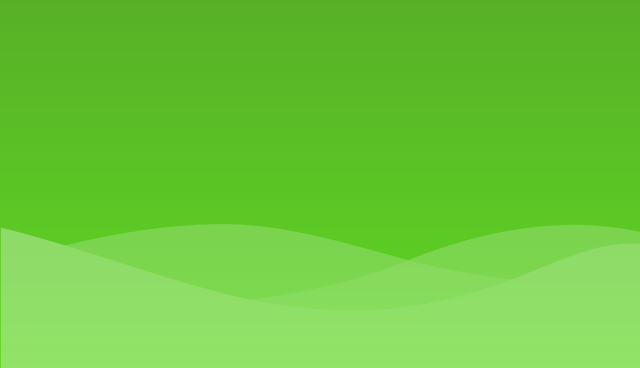
Reproduce this background procedurally as a Shadertoy shader.

```glsl
// Three translucent pale hills rolling over a vertical green gradient.
// Each crest is a chain of cubic Hermite spans; the hills veil the sky
// with white, and the veil deepens where the two rear hills overlap.

// Cubic span from a to b (x, height, slope), held flat beyond its ends.
float span(float x, vec3 a, vec3 b) {
    float w = b.x - a.x;
    float t = clamp((x - a.x) / w, 0.0, 1.0);
    float s = 1.0 - t;
    return a.y * s * s * (1.0 + 2.0 * t) + b.y * t * t * (3.0 - 2.0 * t)
         + w * t * s * (a.z * s - b.z * t);
}

float leftCrest(float x) {
    vec3 peak = vec3(0.349, 0.391, 0.0);
    vec3 crossing = vec3(0.638, 0.293, -0.47);
    if (x < peak.x) return span(x, vec3(0.104, 0.334, 0.42), peak);
    if (x < crossing.x) return span(x, peak, crossing);
    return span(x, crossing, vec3(0.80, 0.241, -0.22));
}

float rightCrest(float x) {
    vec3 crossing = vec3(0.638, 0.293, 0.70);
    vec3 peak = vec3(0.898, 0.389, 0.0);
    if (x < crossing.x) return span(x, vec3(0.39, 0.186, 0.20), crossing);
    if (x < peak.x) return span(x, crossing, peak);
    return span(x, peak, vec3(1.0, 0.370, -0.35));
}

float frontCrest(float x) {
    vec3 slope = vec3(0.39, 0.186, -0.38);
    vec3 valley = vec3(0.56, 0.157, 0.0);
    vec3 rise = vec3(0.80, 0.241, 0.65);
    if (x < slope.x) return span(x, vec3(0.0, 0.382, -0.42), slope);
    if (x < valley.x) return span(x, slope, valley);
    if (x < rise.x) return span(x, valley, rise);
    return span(x, rise, vec3(0.985, 0.338, 0.0));
}

// Antialiased coverage of the area below a crest.
float below(float y, float crest) {
    return clamp((crest - y) * iResolution.y + 0.5, 0.0, 1.0);
}

void mainImage(out vec4 fragColor, in vec2 fragCoord) {
    vec2 p = fragCoord / iResolution.xy;

    // Sky, brighter toward the ground
    vec3 color = mix(vec3(0.370, 0.845, 0.138), vec3(0.345, 0.690, 0.152), p.y);

    // Rear hills share one veil, with a little more where they overlap
    float left = below(p.y, leftCrest(p.x));
    float right = below(p.y, rightCrest(p.x));
    float veil = 0.19 * max(left, right) + 0.065 * left * right;

    // Front hill, starting a hair inside the left border
    float front = below(p.y, frontCrest(p.x));
    float inset = clamp(p.x * iResolution.x + 0.5 - 0.0013 * iResolution.x, 0.0, 1.0);
    veil = mix(veil, 0.31 * inset, front);

    fragColor = vec4(mix(color, vec3(1.0), veil), 1.0);
}
```
